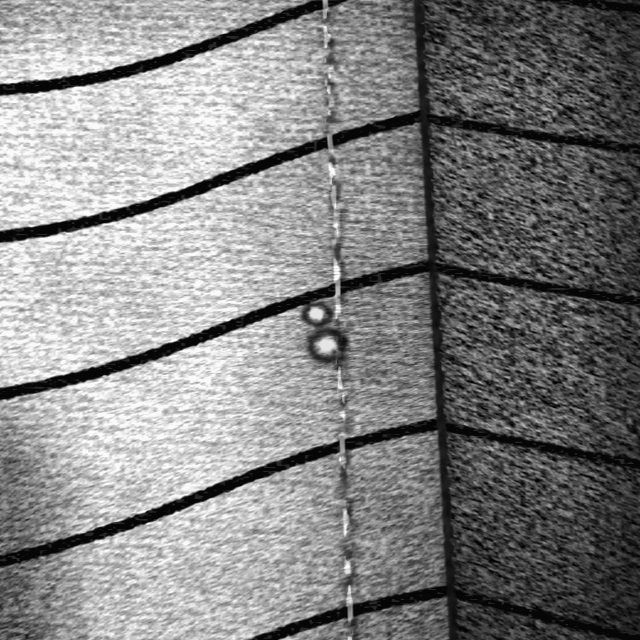
A Shadertoy shader for this texture:

```glsl
// Monochrome woven cloth with bowed dark stripes, a vertical seam and a knotted stitch
#define LEFT_STRIPE 0.0092
#define RIGHT_STRIPE 0.0072
#define SEAM_WIDTH 0.0065
#define RIB_PITCH 0.0150
#define TWILL_PITCH 0.0165
#define GRAIN_LEFT 0.62
#define GRAIN_RIGHT 0.46
#define LEFT_LIGHT 0.86
#define RIGHT_LIGHT 0.34

const float PI = 3.14159265;

float hash(vec2 p) {
    p = fract(p * vec2(0.1031, 0.1137));
    p += dot(p, p.yx + 33.33);
    return fract((p.x + p.y) * p.x * 7.31 + p.y * 5.17);
}

float noise(vec2 p) {
    vec2 i = floor(p), f = fract(p);
    f = f * f * (3.0 - 2.0 * f);
    return mix(mix(hash(i), hash(i + vec2(1, 0)), f.x),
               mix(hash(i + vec2(0, 1)), hash(i + vec2(1, 1)), f.x), f.y);
}

// Short fibres stretched along a sloped thread, centred on zero
float fibres(vec2 q, float slope) {
    vec2 t = vec2(q.x, q.y - slope * q.x);
    return 0.55 * noise(t * vec2(120.0, 290.0)) + 0.3 * noise(t * vec2(260.0, 420.0) + 17.0)
         + 0.15 * noise(t * vec2(45.0, 90.0) + 41.0) - 0.5;
}

float seamX(float y) { return 0.653 + 0.056 * y; }

float stitchX(float y) { return 0.508 + 0.040 * y + 0.005 * (noise(vec2(y * 19.0, 3.0)) - 0.5); }

// Height of stripe k, measured down from the top
float stripeY(float k, float x, float seam) {
    float atSeam = -0.0405 + 0.2137 * k + 0.00675 * k * k;
    if (x < seam) {
        float t = x / seam;
        float atLeft = 0.141 + 0.2222 * k + 0.0078 * k * k;
        return mix(atLeft, atSeam, t) + (0.0195 - 0.009 * k) * sin(PI * t) + 0.009 * sin(2.0 * PI * t);
    }
    float t = (x - seam) / (1.0 - seam);
    float atRight = 0.015 + 0.21 * k + 0.009 * k * k;
    return mix(atSeam + 0.004, atRight, t) + 0.002 * sin(PI * t);
}

float leftCloth(vec2 q) {
    float light = mix(LEFT_LIGHT, 0.53, smoothstep(0.27, 0.64, q.x));
    light *= 1.0 - 0.22 * smoothstep(0.12, 0.0, q.y);
    light *= 1.0 - 0.52 * smoothstep(0.17, 0.0, q.x) * smoothstep(0.55, 0.78, q.y);
    light *= 1.0 - 0.14 * smoothstep(0.6, 1.0, q.y);
    light += 0.12 * (noise(q * 9.0) - 0.5);
    // Wavy ribs broken into dashes
    float warp = 0.012 * noise(q * vec2(9.0, 14.0)) + 0.004 * noise(q * 45.0);
    float rib = sin(2.0 * PI * (q.y - 0.04 * q.x + warp) / RIB_PITCH);
    float dash = 0.65 + 0.35 * sin(2.0 * PI * (q.x + 0.7 * q.y) / 0.016);
    light += 0.10 * rib * dash * (1.0 - 0.4 * smoothstep(0.55, 0.9, q.y));
    float slope = -0.28 * smoothstep(0.25, 0.75, q.y);
    return light + GRAIN_LEFT * fibres(q, slope);
}

float rightCloth(vec2 q) {
    float light = RIGHT_LIGHT * (1.0 - 0.4 * smoothstep(0.62, 1.0, q.y));
    light *= 1.0 - 0.45 * smoothstep(0.86, 1.02, q.x);
    light *= 1.0 - 0.3 * smoothstep(0.16, 0.0, q.y);
    float warp = 0.008 * noise(q * 22.0);
    float twill = sin(2.0 * PI * (q.y - 0.55 * q.x + warp) / TWILL_PITCH);
    float dash = 0.6 + 0.4 * sin(2.0 * PI * (q.x + 0.4 * q.y) / 0.018);
    return light * (1.0 + 0.32 * twill * dash + 1.9 * GRAIN_RIGHT / RIGHT_LIGHT * fibres(q, 0.3));
}

// Dark loop with a bright middle
float loopKnot(float shade, vec2 d, vec2 radii, float core) {
    float r = length(d / radii);
    shade *= 1.0 - 0.72 * exp(-pow((r - 0.85) * 3.6, 2.0));
    return mix(shade, 0.9, smoothstep(core, core - 0.3, r));
}

void mainImage(out vec4 fragColor, in vec2 fragCoord) {
    vec2 q = fragCoord / iResolution.xy;
    q.y = 1.0 - q.y;
    float aa = 1.0 / iResolution.y + 0.0008;
    float seam = seamX(q.y);
    float fray = noise(q * 160.0) - 0.5;
    float side = smoothstep(-aa, aa, q.x - seam);
    float shade = mix(leftCloth(q), rightCloth(q), side);

    // Vertical stitch: mottled pucker with pale flecks
    float s = q.x - stitchX(q.y);
    float mottling = noise(vec2(q.x * 110.0, q.y * 75.0));
    shade *= 1.0 - 0.62 * exp(-pow((s - 0.003) / 0.011, 2.0)) * smoothstep(0.2, 0.75, mottling);
    float fleck = smoothstep(0.48, 0.72, noise(vec2(q.x * 130.0, q.y * 85.0) + 9.0));
    shade += 0.38 * fleck * smoothstep(0.007, 0.002, abs(s + 0.001));

    // Two curled loops of loose thread
    float wobble = 0.004 * fray;
    shade = loopKnot(shade, q - vec2(0.495, 0.491) + wobble, vec2(0.023, 0.018), 0.62);
    shade = loopKnot(shade, q - vec2(0.511, 0.540) - wobble, vec2(0.030, 0.026), 0.58);

    // Bowed stripes and the pale stitch that crosses them
    float stripe = 1.0;
    for (int k = 0; k < 5; k++)
        stripe = min(stripe, abs(q.y - stripeY(float(k), q.x, seam)));
    float halfWidth = mix(LEFT_STRIPE, RIGHT_STRIPE, side) + 0.003 * fray;
    float ink = smoothstep(halfWidth + aa, halfWidth - aa, stripe);
    float thread = 0.025 + 0.13 * smoothstep(0.62, 0.9, noise(q * vec2(140.0, 330.0)));
    shade = mix(shade, thread, ink);
    float crossing = smoothstep(0.006, 0.002, abs(s)) * smoothstep(0.017, 0.008, stripe);
    shade = mix(shade, 0.45 + 0.45 * mottling, 0.85 * crossing);

    // Seam groove with soft shadow
    float groove = abs(q.x - seam + 0.003 * fray);
    shade *= 1.0 - 0.45 * exp(-groove / 0.016);
    shade = mix(shade, 0.04 + 0.08 * mottling, 0.92 * smoothstep(SEAM_WIDTH + 0.003, SEAM_WIDTH - 0.003, groove + 0.005 * fray));

    fragColor = vec4(vec3(clamp(shade, 0.015, 0.98)), 1.0);
}
```
